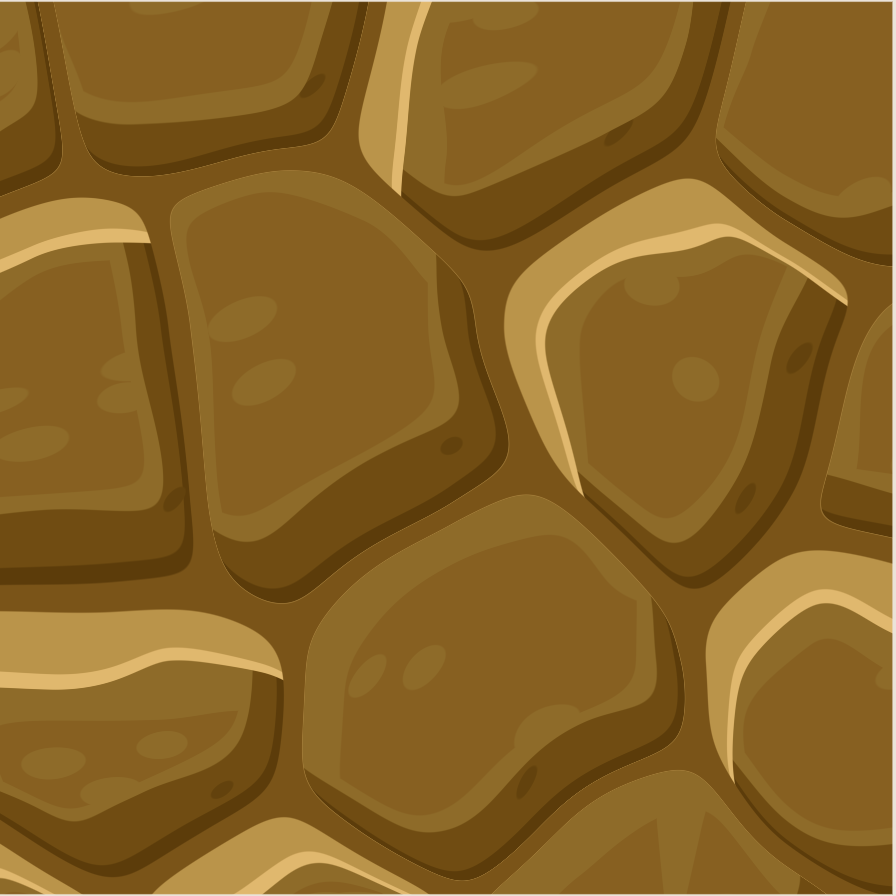
Give the GLSL for this texture, as a WebGL 2 fragment shader.

```glsl
#version 300 es
precision highp float;
// Flat-shaded cartoon stone paving in warm browns, lit from the upper left.
// Stones are rounded cells of a weighted Voronoi diagram; shifted copies of each
// outline cut the tapering highlights, the shaded sides and the inner faces.

uniform vec2 u_resolution;
out vec4 fragColor;

// Layout, in stone cells
const float STONES = 2.55;        // cells across the canvas
const float JITTER = 0.62;
const float WEIGHT = 0.16;        // variation of stone size
const float GAP = 0.028;          // half width of the joints
const float ROUNDING = 24.0;      // higher gives sharper corners
const float BEND = 0.16;          // waviness of the outlines
const vec2 LIGHT = vec2(-0.57, 0.82);

// Shifts of the outline along the light, in stone cells
const float EDGE_SHIFT = 0.042;
const float SHADE_SHIFT = 0.17;
const float FACE_SHIFT = 0.21;
const float TAN_SHIFT = 0.135;
const float GLINT_SHIFT = 0.18;
const float LIT_SHARE = 0.75;     // share of stones with a highlight
const float SPOT_GRID = 5.0;

const vec3 MORTAR = vec3(0.48, 0.33, 0.095);
const vec3 EDGE = vec3(0.36, 0.235, 0.04);
const vec3 SHADE = vec3(0.44, 0.30, 0.07);
const vec3 PIT = vec3(0.39, 0.26, 0.05);
const vec3 OLIVE = vec3(0.555, 0.42, 0.16);
const vec3 FACE = vec3(0.53, 0.375, 0.13);
const vec3 TAN = vec3(0.73, 0.58, 0.29);
const vec3 GLINT = vec3(0.88, 0.72, 0.43);
const vec3 BORDER = vec3(0.92, 0.89, 0.85);

float pixel;                      // smoothing half width, in cells

vec2 hash2(vec2 p) {
    vec3 q = fract(p.xyx * vec3(0.1031, 0.1030, 0.0973));
    q += dot(q, q.yzx + 33.33);
    return fract((q.xx + q.yz) * q.zy);
}

vec2 noise2(vec2 p) {
    vec2 i = floor(p), f = fract(p);
    f = f * f * (3.0 - 2.0 * f);
    return mix(mix(hash2(i), hash2(i + vec2(1, 0)), f.x),
               mix(hash2(i + vec2(0, 1)), hash2(i + vec2(1, 1)), f.x), f.y) - 0.5;
}

float fill(float d) { return 1.0 - smoothstep(-pixel, pixel, d); }

vec2 stoneCentre(vec2 id) {
    return id + 0.5 + (hash2(id + 17.0) - 0.5) * JITTER + vec2(0.5 * mod(id.y, 2.0), 0.0);
}

// Weighted squared distance to the centre of a stone
float power(vec2 p, vec2 id) {
    vec2 d = p - stoneCentre(id);
    return dot(d, d) - WEIGHT * hash2(id + 71.0).x;
}

vec2 findStone(vec2 p) {
    vec2 best = vec2(0.0);
    float nearest = 1e5;
    for (int k = 0; k < 25; k++) {
        vec2 id = floor(p) + vec2(k % 5 - 2, k / 5 - 2);
        float d = power(p, id);
        if (d < nearest) { nearest = d; best = id; }
    }
    return best;
}

// Signed distance to a rounded stone: smooth maximum of its bounding lines
float stone(vec2 p, vec2 id) {
    float own = power(p, id), sum = 0.0;
    vec2 c = stoneCentre(id);
    for (int k = 0; k < 25; k++) {
        if (k == 12) continue;
        vec2 other = id + vec2(k % 5 - 2, k / 5 - 2);
        float side = (own - power(p, other)) / (2.0 * distance(c, stoneCentre(other)));
        sum += exp(ROUNDING * side);
    }
    return log(sum) / ROUNDING + GAP;
}

float ellipse(vec2 p, vec2 radii, float tilt) {
    float c = cos(tilt), s = sin(tilt);
    p = vec2(c * p.x + s * p.y, c * p.y - s * p.x);
    return (length(p / radii) - 1.0) * min(radii.x, radii.y);
}

void main() {
    pixel = 0.75 * STONES / u_resolution.y;
    vec2 uv = gl_FragCoord.xy / u_resolution;
    vec2 p = gl_FragCoord.xy / u_resolution.y * STONES + vec2(3.0, 6.0);
    p += BEND * noise2(p * 2.1);

    vec2 id = findStone(p), centre = stoneCentre(id), look = hash2(id + 5.0);
    vec2 wobble = noise2(p * 3.2 + 40.0);
    float body = stone(p, id);

    // Shaded side with small pits
    vec3 col = mix(EDGE, SHADE, fill(stone(p - LIGHT * EDGE_SHIFT, id)));
    vec2 cell = floor(p * SPOT_GRID), rnd = hash2(cell + 9.0);
    vec2 pit = (cell + 0.5 + 0.4 * (rnd - 0.5)) / SPOT_GRID;
    float inBand = step(stone(pit - LIGHT * EDGE_SHIFT, id), -0.025)
                 * step(0.025, stone(pit - LIGHT * SHADE_SHIFT, id));
    col = mix(col, PIT, inBand * fill(ellipse(p - pit, vec2(0.035 + 0.025 * rnd.x, 0.021), 0.4 + 0.6 * rnd.y)));

    // Upper surface: olive rim, brown face, a notch and oval spots
    float top = stone(p - LIGHT * SHADE_SHIFT * (1.0 + 0.5 * wobble.x), id);
    float lit = step(look.x, LIT_SHARE) * (0.75 + 0.5 * look.y) * (1.0 + 0.7 * wobble.y);
    float rim = GLINT_SHIFT * lit + 0.03 + 0.16 * look.y;
    float face = max(stone(p - LIGHT * FACE_SHIFT, id) + 0.025,
                     stone(p + LIGHT * rim, id) + 0.12 * wobble.x);
    vec2 notch = p - centre - vec2(0.3 * (look.x - 0.5), 0.08);
    float wedge = max(abs(notch.x - 0.06 * notch.y) - 0.16 * notch.y, -notch.y);
    if (look.y > 0.55) face = max(face, -wedge);
    for (int k = 0; k < 4; k++) {
        vec2 r = hash2(id * 7.0 + float(k) * 3.7), size = hash2(id + float(k) * 11.3);
        vec2 q = p - centre - (r - 0.5) * vec2(0.62, 0.5);
        vec2 radii = vec2(0.06 + 0.08 * size.x, 0.038 + 0.022 * size.y);
        face = max(face, -ellipse(q, radii, 0.65 * look.x));
    }
    col = mix(col, mix(OLIVE, FACE, fill(face)), fill(top));

    // Lit side: tan bevel with a bright inner line
    col = mix(GLINT, col, fill(stone(p + LIGHT * GLINT_SHIFT * lit, id)));
    col = mix(TAN, col, fill(stone(p + LIGHT * TAN_SHIFT * lit, id)));
    col = mix(MORTAR, col, fill(body));

    // Thin pale margin
    float margin = min(1.0 - uv.x - 0.004, min(uv.y, 1.0 - uv.y) - 0.002);
    col = mix(BORDER, col, smoothstep(-0.001, 0.001, margin));
    fragColor = vec4(col, 1.0);
}
```
